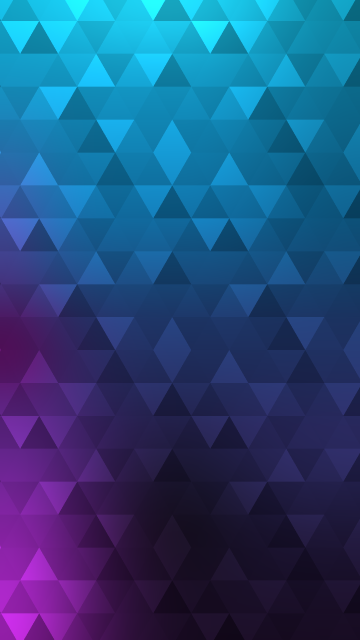
A Shadertoy shader for this background:

```glsl
// A mosaic of shaded triangles over a cyan to indigo gradient with a magenta corner glow.

const vec2 CELL = vec2(0.0297, 0.05143);   // half triangle width, row height
const vec2 ORIGIN = vec2(0.0018, 0.0326);  // lattice offset from the top left
const vec2 PERIOD = vec2(10.0, 6.0);       // motif size in columns and rows
const int SAMPLES = 3;

// Accent columns of the repeating motif, one per row
const int LIGHT_A[6] = int[6](1, 5, 3, 6, 2, 4);
const int LIGHT_B[6] = int[6](3, 8, 3, 9, 9, 8);
const int DARK[6] = int[6](2, 9, 4, 5, 6, 9);

// Vertical colour ramp, top to bottom
const vec3 RAMP[7] = vec3[7](
    vec3(0.07, 0.70, 0.85), vec3(0.07, 0.57, 0.76), vec3(0.06, 0.42, 0.62),
    vec3(0.12, 0.22, 0.42), vec3(0.13, 0.12, 0.29), vec3(0.10, 0.07, 0.18),
    vec3(0.09, 0.045, 0.13));

float hash(vec2 p) {
    return fract(sin(dot(p, vec2(127.1, 311.7))) * 4375.85);
}

float glow(vec2 p, vec2 center, vec2 size) {
    vec2 d = (p - center) / size;
    return exp(-dot(d, d));
}

vec3 ramp(float t) {
    float s = clamp(t, 0.0, 0.9999) * 6.0;
    int i = int(s);
    return mix(RAMP[i], RAMP[i + 1], fract(s));
}

// Column and row of the triangle that holds lattice point q
vec2 triangleId(vec2 q) {
    vec2 id = floor(q);
    vec2 f = q - id;
    bool pointsUp = mod(id.x + id.y, 2.0) < 0.5;
    float edge = pointsUp ? f.y : 1.0 - f.y;
    return id + vec2(step(edge, f.x), 0.0);
}

// Brightness factor of one triangle
float triangleShade(vec2 id) {
    vec2 cell = mod(id, PERIOD);
    int column = int(cell.x + 0.5);
    int row = int(cell.y + 0.5);
    if (column == LIGHT_A[row]) return 1.24;
    if (column == LIGHT_B[row]) return 1.19;
    if (column == DARK[row]) return 0.78;
    return mix(0.9, 1.07, hash(cell));
}

// Shade averaged over one pixel for smooth edges
float mosaic(vec2 p, float pixel) {
    float sum = 0.0;
    for (int j = 0; j < SAMPLES; j++) {
        for (int i = 0; i < SAMPLES; i++) {
            vec2 jitter = (vec2(i, j) + 0.5) / float(SAMPLES) - 0.5;
            vec2 s = p + jitter * pixel;
            vec2 q = (vec2(s.x, 1.0 - s.y) - ORIGIN) / CELL;
            sum += triangleShade(triangleId(q));
        }
    }
    return sum / float(SAMPLES * SAMPLES);
}

vec3 backdrop(vec2 uv) {
    vec3 col = ramp(1.0 - uv.y);
    // Cyan light at the top, dimmed toward the right
    col += vec3(0.05, 0.14, 0.12) * glow(uv, vec2(0.45, 1.0), vec2(0.32, 0.09));
    col *= 1.0 - 0.24 * smoothstep(0.5, 1.0, uv.x) * smoothstep(0.4, 0.7, uv.y);
    // Violet and plum along the left edge
    col += vec3(0.17, -0.08, 0.02) * glow(uv, vec2(0.0, 0.65), vec2(0.15, 0.14));
    col += vec3(0.09, -0.13, -0.12) * glow(uv, vec2(0.0, 0.46), vec2(0.2, 0.09));
    // Dark hollow and faint indigo on the right
    col -= vec3(0.03, 0.02, 0.08) * glow(uv, vec2(0.48, 0.21), vec2(0.19, 0.13));
    col += vec3(0.03, 0.04, 0.08) * glow(uv, vec2(1.0, 0.28), vec2(0.4, 0.13));
    // Magenta corner
    col += vec3(0.55, 0.09, 0.60) * glow(uv, vec2(0.0, 0.03), vec2(0.27, 0.32));
    return max(col, 0.0);
}

void mainImage(out vec4 fragColor, in vec2 fragCoord) {
    vec2 uv = fragCoord / iResolution.xy;
    float pixel = 1.0 / iResolution.y;
    float shade = mosaic(fragCoord * pixel, pixel);
    vec3 col = backdrop(uv) * shade + 0.03 * (shade - 1.0);
    fragColor = vec4(clamp(col, 0.0, 1.0), 1.0);
}
```
